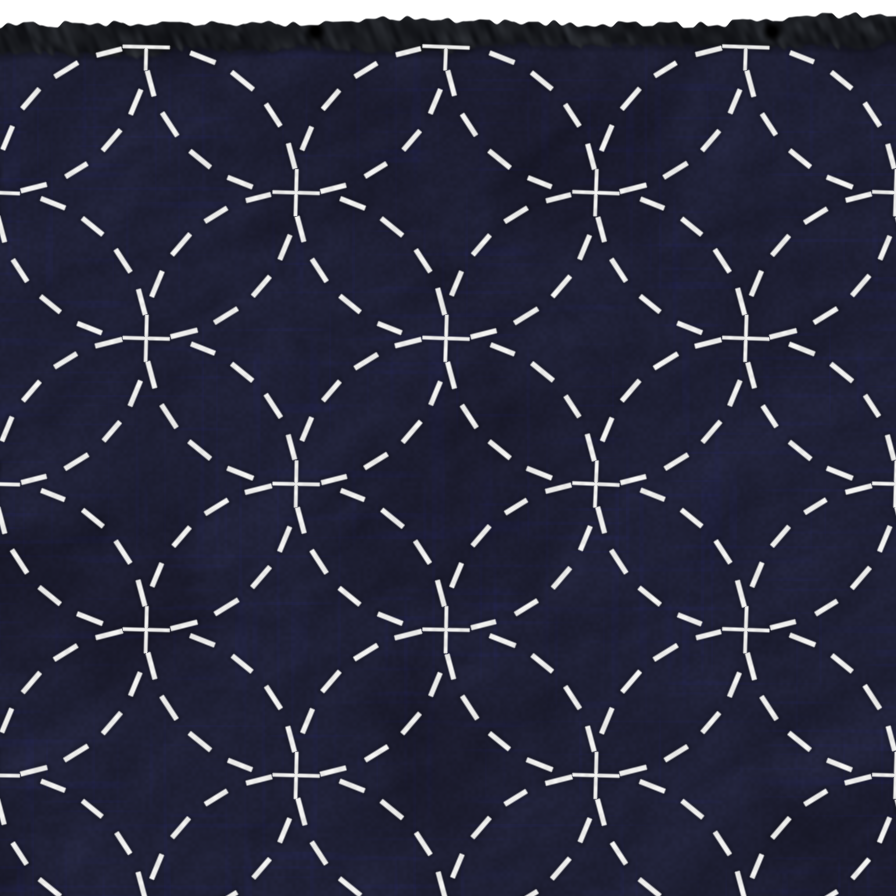
A three.js fragment shader for this pattern:

```glsl
// Sashiko cloth: interlocking rings of white running stitch on indigo, frayed along the top.
varying vec2 vUv;

// Layout, in canvas units
const vec2 ORIGIN = vec2(0.4978, 0.6224);       // one stitch crossing
const vec2 HALF_PERIOD = vec2(0.1673, 0.1626);  // ring radii, half of each repeat
const float TOP_ROW = 2.0;                      // crossing row where sewing begins

// Stitches
const float QUARTER = 1.570796;
const float FIRST_ANGLE = 0.253;
const float ANGLE_STEP = 0.311;
const float STITCHES = 4.0;                     // per quarter ring
const vec2 STITCH_SIZE = vec2(0.0150, 0.0029);  // half length, half width
const vec2 CROSS_SIZE = vec2(0.0265, 0.0021);
const float CROSS_TILT = 0.03;
const float CORNER = 0.0012;
const float JITTER = 0.0012;
const float SOFTNESS = 0.0013;

// Colours
const vec3 PAPER = vec3(1.0);
const vec3 INDIGO = vec3(0.122, 0.128, 0.212);
const vec3 DEEP_INDIGO = vec3(0.104, 0.106, 0.176);
const vec3 SLUB_BLUE = vec3(0.005, 0.005, 0.060);
const vec3 FRINGE_DARK = vec3(0.055, 0.060, 0.075);
const vec3 FRINGE_LIGHT = vec3(0.155, 0.165, 0.185);
const vec3 THREAD = vec3(0.945, 0.945, 0.940);

float hash(vec2 p) {
  vec3 q = fract(p.xyx * 0.1031);
  q += dot(q, q.yzx + 33.33);
  return fract((q.x + q.y) * q.z);
}

float noise(vec2 p) {
  vec2 i = floor(p), f = fract(p);
  f = f * f * (3.0 - 2.0 * f);
  return mix(mix(hash(i), hash(i + vec2(1, 0)), f.x),
             mix(hash(i + vec2(0, 1)), hash(i + vec2(1, 1)), f.x), f.y);
}

float fbm(vec2 p) {
  float sum = 0.0, gain = 0.5;
  for (int i = 0; i < 4; i++) {
    sum += gain * noise(p);
    p = mat2(1.6, 1.2, -1.2, 1.6) * p + 7.3;
    gain *= 0.5;
  }
  return sum;
}

float barDistance(vec2 p, vec2 dir, vec2 halfSize) {
  vec2 q = abs(vec2(dot(p, dir), dot(p, vec2(-dir.y, dir.x)))) - halfSize + CORNER;
  return length(max(q, 0.0)) + min(max(q.x, q.y), 0.0) - CORNER;
}

// Nearest stitch of a ring centred on the given lattice node
float ringDistance(vec2 p, vec2 node) {
  vec2 q = p / HALF_PERIOD + 1e-5;
  float angle = atan(q.y, q.x);
  float quarter = floor(angle / QUARTER);
  float k = floor((angle - quarter * QUARTER - FIRST_ANGLE) / ANGLE_STEP + 0.5);
  k = clamp(k, 0.0, STITCHES - 1.0);
  float a = quarter * QUARTER + FIRST_ANGLE + k * ANGLE_STEP;
  if (node.y + sin(a) > TOP_ROW) return 1.0;

  vec2 id = node * 17.0 + vec2(k, quarter * 5.0) + 90.0;
  vec2 shift = (vec2(hash(id), hash(id + 41.0)) - 0.5) * JITTER;
  vec2 dir = normalize(HALF_PERIOD * vec2(-sin(a), cos(a)));
  vec2 size = STITCH_SIZE * vec2(0.95 + 0.1 * hash(id + 73.0), 1.0);
  return barDistance(p - HALF_PERIOD * vec2(cos(a), sin(a)) - shift, dir, size);
}

// Two long stitches laid over each other where rings touch
float crossDistance(vec2 p, vec2 node) {
  float tilt = CROSS_TILT * (0.5 + hash(node + 50.0));
  vec2 dir = normalize(vec2(1.0, -tilt));
  float upright = max(barDistance(p, dir.yx * vec2(-1, 1), CROSS_SIZE),
                      node.y * HALF_PERIOD.y + p.y - TOP_ROW * HALF_PERIOD.y);
  float d = min(barDistance(p, dir, CROSS_SIZE), upright);
  return node.y > TOP_ROW ? 1.0 : d;
}

float threadDistance(vec2 uv) {
  vec2 p = uv - ORIGIN;
  vec2 base = floor(p / HALF_PERIOD + 0.5);
  float d = 1.0;
  for (int j = -1; j <= 1; j++)
    for (int i = -1; i <= 1; i++) {
      vec2 node = base + vec2(i, j);
      vec2 local = p - node * HALF_PERIOD;
      bool crossing = mod(node.x + node.y, 2.0) < 0.5;
      d = min(d, crossing ? crossDistance(local, node) : ringDistance(local, node));
    }
  return d;
}

vec3 clothColor(vec2 uv) {
  vec3 color = mix(DEEP_INDIGO, INDIGO, smoothstep(0.25, 0.55, fbm(uv * 6.0 + 3.0)));
  // Soft diagonal creases lit from above
  vec2 q = mat2(0.9, -0.4, 0.4, 0.9) * uv * vec2(9.0, 14.0);
  q += 1.2 * fbm(uv * 5.0);
  color *= 1.0 + 0.55 * (fbm(q) - fbm(q + vec2(-0.12, 0.25)));
  // Weave grain and bluish slubs
  color *= 1.0 + 0.12 * (noise(uv * 250.0) - 0.5);
  float weft = smoothstep(0.72, 0.95, noise(uv * vec2(9.0, 190.0)));
  float warp = smoothstep(0.72, 0.95, noise(uv * vec2(190.0, 7.0) + 31.0));
  return color + SLUB_BLUE * (0.55 * weft + 0.45 * warp);
}

void main() {
  vec2 uv = vUv;
  vec3 color = clothColor(uv);

  // Frayed band of loose strands
  float strands = noise(vec2(uv.x * 150.0 + uv.y * 60.0, uv.y * 70.0));
  float hem = mix(0.941, 0.951, uv.x) + 0.010 * (noise(vec2(uv.x * 24.0, 5.0)) - 0.5);
  vec3 fringe = mix(FRINGE_DARK, FRINGE_LIGHT, strands * (0.5 + noise(uv * 60.0)) * 0.9);
  float gapX = (fract((uv.x - 0.352) / 0.51 + 0.5) - 0.5) * 0.51;
  fringe *= smoothstep(0.003, 0.014, length(vec2(gapX, uv.y - 0.965)));
  color *= 1.0 - 0.25 * smoothstep(hem - 0.010, hem, uv.y);
  color = mix(color, fringe, smoothstep(-0.003, 0.003, uv.y - hem + 0.006 * (strands - 0.5)));

  // Thread with a faint contact shadow
  float d = threadDistance(uv);
  color *= 1.0 - 0.18 * smoothstep(0.006, 0.0, d);
  vec3 thread = THREAD * (0.95 + 0.08 * noise(uv * 200.0));
  color = mix(color, thread, smoothstep(SOFTNESS, -SOFTNESS, d));

  // Ragged upper edge
  float edge = mix(0.966, 0.979, uv.x) + 0.014 * (noise(vec2(uv.x * 9.0, 2.0)) - 0.5)
             + 0.008 * (noise(vec2(uv.x * 110.0, 8.0)) - 0.5);
  color = mix(color, PAPER, smoothstep(-SOFTNESS, SOFTNESS, uv.y - edge));
  gl_FragColor = vec4(color, 1.0);
}
```
